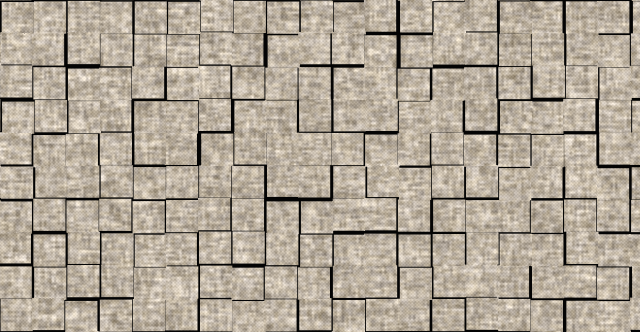
Reproduce this pattern procedurally as a WebGL 1 fragment shader.

```glsl
precision highp float;
// Linen cloth cut into square tiles that are nudged at random over black.
// Each pixel sums the coverage of its four nearest tiles, so gaps open or
// close by offset; the cloth is crossed thread noise that moves with its tile.

uniform vec2 u_resolution;

#define ROWS 10.0             // tiles over the canvas height
#define GAP 0.030             // mean gap, in tiles
#define NUDGE 0.054           // largest tile offset, in tiles
#define THREADS 145.0         // threads over the canvas height
#define THREAD_CONTRAST 0.20
#define SLUB_CONTRAST 0.13
#define WEAVE_CONTRAST 0.045
#define LINEN vec3(0.750, 0.706, 0.643)
#define GAP_COLOR vec3(0.015)

float hash(vec2 p) {
  return fract(sin(dot(p, vec2(127.1, 311.7))) * 43758.5453);
}

float noise(vec2 p) {
  vec2 i = floor(p);
  vec2 f = fract(p);
  f = f * f * (3.0 - 2.0 * f);
  return mix(mix(hash(i), hash(i + vec2(1.0, 0.0)), f.x),
             mix(hash(i + vec2(0.0, 1.0)), hash(i + 1.0), f.x), f.y);
}

// Woven cloth; p is in canvas heights.
vec3 linen(vec2 p) {
  // slight waviness of the threads
  p += 0.004 * vec2(noise(p.yx * 9.0 + 3.0), noise(p * 9.0 + 17.0));
  vec2 t = p * THREADS;

  // short weft and warp threads
  float weft = noise(t * vec2(0.38, 1.0)) - 0.5;
  float warp = noise(t * vec2(1.0, 0.34) + 71.0) - 0.5;
  float tone = THREAD_CONTRAST * (weft + warp);

  // long slubs, brighter along the weft
  float slubWeft = noise(t * vec2(0.09, 0.8) + 131.0);
  float slubWarp = noise(t * vec2(0.7, 0.07) + 211.0);
  tone += SLUB_CONTRAST * (slubWeft * slubWeft - 0.31);
  tone += 0.5 * SLUB_CONTRAST * (slubWarp - 0.5);

  // regular over-and-under of the weave
  vec2 wave = sin(t * 4.4);
  tone += WEAVE_CONTRAST * wave.x * wave.y;

  // broad shading and a faint yellow tint
  tone += 0.03 * (noise(p * 6.0 + 40.0) - 0.5);
  float tint = 0.05 * (noise(t * 0.6 + 301.0) - 0.5);
  return LINEN + tone + tint * vec3(0.3, 0.0, -1.0);
}

// Share of a pixel of width px lying in a square of the given half size.
float squareCoverage(vec2 d, float halfSize, float px) {
  vec2 span = min(d + 0.5 * px, halfSize) - max(d - 0.5 * px, -halfSize);
  span = clamp(span / px, 0.0, 1.0);
  return span.x * span.y;
}

void main() {
  vec2 grid = gl_FragCoord.xy / u_resolution.y * ROWS;
  float px = ROWS / u_resolution.y;
  float halfSize = 0.5 - 0.5 * GAP;

  // gather the four nearest tiles
  vec2 corner = floor(grid - 0.5);
  float cover = 0.0;
  float best = 0.0;
  vec2 shift = vec2(0.0);
  for (int j = 0; j < 2; j++) {
    for (int i = 0; i < 2; i++) {
      vec2 id = corner + vec2(float(i), float(j));
      vec2 nudge = vec2(hash(id + 5.3), hash(id + 47.9)) * 2.0 - 1.0;
      nudge *= NUDGE;
      float c = squareCoverage(grid - id - 0.5 - nudge, halfSize, px);
      if (c > best) {
        best = c;
        shift = nudge;
      }
      cover += c;
    }
  }

  vec3 cloth = linen((grid - shift) / ROWS);
  gl_FragColor = vec4(mix(GAP_COLOR, cloth, min(cover, 1.0)), 1.0);
}
```
